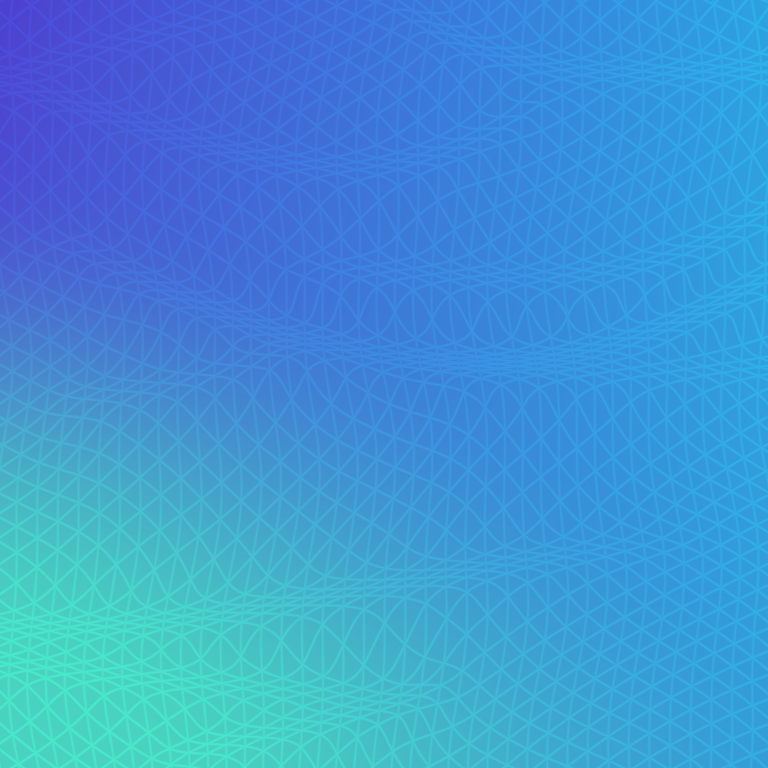
Reproduce this background procedurally as a three.js fragment shader.

```glsl
// Draws a fine triangular wire mesh rippling over a violet, blue and teal gradient.
varying vec2 vUv;

const vec3 VIOLET = vec3(0.305, 0.250, 0.815);
const vec3 SKY = vec3(0.175, 0.635, 0.880);
const vec3 TEAL = vec3(0.285, 0.825, 0.750);
const vec3 LINE_TINT = vec3(0.97, 1.15, 1.08);
const vec3 LINE_LIFT = vec3(0.006, 0.020, 0.012);

const float COLUMNS = 40.0;      // vertical mesh lines across the canvas
const float ROWS = 33.0;         // mesh rows up the canvas
const float LINE_WIDTH = 0.0029; // from line centre to its faded edge
const float LINE_STRENGTH = 0.65;
const float FOLD_WIDTH = 0.030;
const float FOLD_HEIGHT = 2.5;   // mesh rows drawn into a fold
const float GRADIENT_STEP = 0.0005;

// Row shift around a cubic Bezier fold running from span.x to span.y.
float fold(vec2 p, vec2 span, vec4 heights, float strength) {
  float along = (p.x - span.x) / (span.y - span.x);
  float t = clamp(along, 0.0, 1.0);
  float s = 1.0 - t;
  vec4 weights = vec4(s * s * s, 3.0 * s * s * t, 3.0 * s * t * t, t * t * t);
  float offset = (p.y - dot(heights, weights)) / FOLD_WIDTH;
  float fade = smoothstep(-0.12, 0.2, along) * (1.0 - smoothstep(0.8, 1.12, along));
  return strength * FOLD_HEIGHT * fade * offset / (1.0 + offset * offset);
}

// Maps the canvas to mesh columns and rows, crowding rows inside the folds.
vec2 meshCoords(vec2 p) {
  float column = p.x * COLUMNS;
  column += 0.45 * sin(9.0 * p.y + 3.0 * p.x) + 0.2 * sin(21.0 * p.y - 8.0 * p.x);
  float row = p.y * ROWS;
  row += 0.7 * sin(5.0 * p.x + 4.0 * p.y) + 0.3 * sin(13.0 * p.x - 9.0 * p.y);

  // Upper folds
  row += fold(p, vec2(0.50, 1.10), vec4(1.01, 0.85, 0.93, 0.905), 0.85);
  row += fold(p, vec2(-0.05, 0.70), vec4(0.90, 0.86, 0.68, 0.87), 0.85);
  row += fold(p, vec2(-0.10, 0.30), vec4(0.88, 0.91, 0.95, 0.98), 0.55);

  // Middle folds
  row += fold(p, vec2(0.10, 1.10), vec4(0.68, 0.50, 0.45, 0.71), 1.10);
  row += fold(p, vec2(0.55, 1.10), vec4(0.535, 0.50, 0.525, 0.525), 0.75);
  row += fold(p, vec2(0.38, 1.08), vec4(0.655, 0.65, 0.58, 0.79), 0.80);
  row += fold(p, vec2(0.08, 0.42), vec4(0.485, 0.49, 0.52, 0.56), 0.55);

  // Lower folds
  row += fold(p, vec2(-0.10, 0.85), vec4(0.20, 0.14, 0.27, 0.29), 0.95);
  row += fold(p, vec2(-0.20, 0.52), vec4(0.15, 0.145, 0.095, 0.10), 0.75);
  row += fold(p, vec2(0.22, 0.58), vec4(0.015, 0.05, 0.06, 0.11), 0.70);
  return vec2(column, row);
}

// Coverage of lines at whole values of a field with the given gradient.
float lineMask(float field, vec2 gradient) {
  float fromLine = abs(fract(field + 0.5) - 0.5) / max(length(gradient), 0.001);
  return 1.0 - smoothstep(0.0, LINE_WIDTH, fromLine);
}

// Three families of lines that meet in triangles.
float triangleMesh(vec2 p) {
  vec2 m = meshCoords(p);
  vec2 dx = (meshCoords(p + vec2(GRADIENT_STEP, 0.0)) - m) / GRADIENT_STEP;
  vec2 dy = (meshCoords(p + vec2(0.0, GRADIENT_STEP)) - m) / GRADIENT_STEP;
  vec2 rising = vec2(-0.5, 1.0);
  vec2 falling = vec2(0.5, 1.0);
  float upright = lineMask(m.x, vec2(dx.x, dy.x));
  float up = lineMask(dot(m, rising), vec2(dot(dx, rising), dot(dy, rising)));
  float down = lineMask(dot(m, falling), vec2(dot(dx, falling), dot(dy, falling)));
  return max(0.8 * upright, max(up, down));
}

// Violet to sky across, with teal spreading from the lower left.
vec3 background(vec2 p) {
  float skyAmount = clamp(p.x + 0.55 * (1.0 - p.y) * (1.0 - p.x), 0.0, 1.0);
  vec3 color = mix(VIOLET, SKY, skyAmount);
  color = mix(color, color * vec3(1.15, 0.96, 0.96), 1.0 - p.y);
  float reach = pow(pow(0.72 * p.x, 1.4) + pow(p.y, 1.4), 1.0 / 1.4);
  return mix(color, TEAL, 1.0 - smoothstep(0.14, 0.79, reach));
}

void main() {
  vec3 color = background(vUv);
  vec3 lineColor = color * LINE_TINT + LINE_LIFT;
  color = mix(color, lineColor, LINE_STRENGTH * triangleMesh(vUv));
  gl_FragColor = vec4(color, 1.0);
}
```
